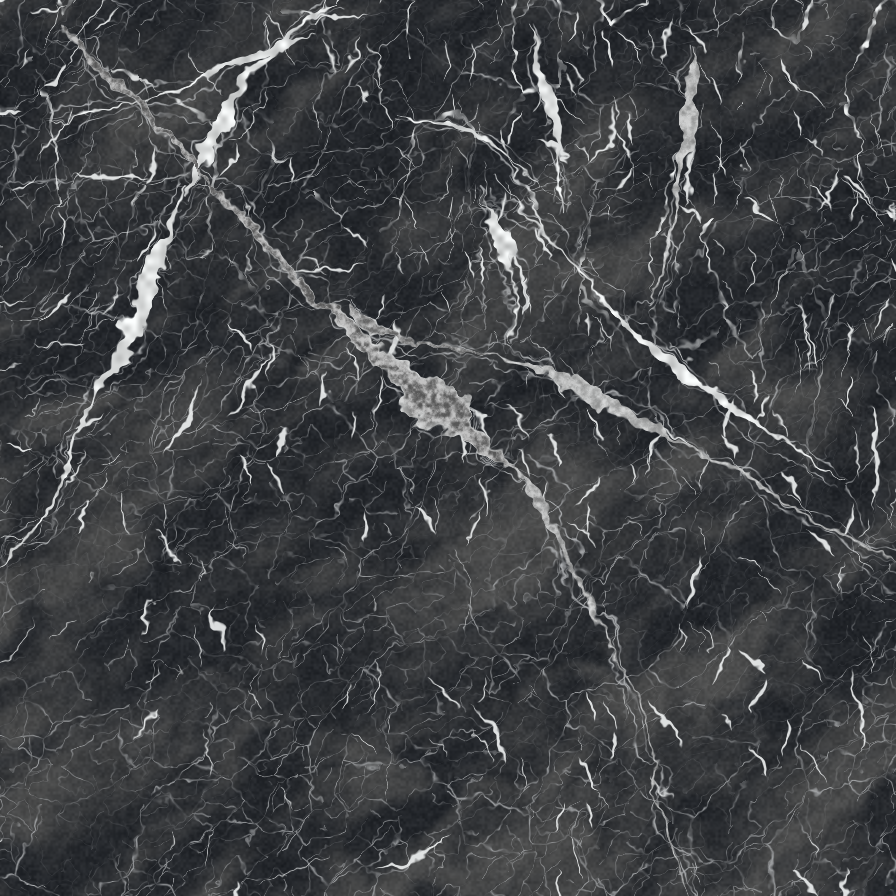
Give the GLSL for this texture, as a Shadertoy shader.

```glsl
const vec3 DEEP = vec3(.138, .150, .168);
const vec3 SMOKE = vec3(.295, .297, .297);
const vec3 HAIR = vec3(.70, .71, .72);
const vec3 WHITE = vec3(.94, .95, .95);
const vec3 ASH_DARK = vec3(.34);
const vec3 ASH_LIGHT = vec3(.76);
const vec2 GRAIN = vec2(.788, .616); // direction of the smoky streaks
const float SOFT = .0011;            // edge softness
const float FLECK_WIDTH = .0032;
const int VEINS = 12;

// Main veins: start and end points
const vec4 ENDS[VEINS] = vec4[VEINS](
  vec4(.07, .98, .56, .48), vec4(.55, .49, .755, -.01),
  vec4(.38, 1., .205, .78), vec4(.205, .79, -.01, .34),
  vec4(.39, .66, .56, .61), vec4(.56, .61, 1., .365),
  vec4(.445, .875, .59, .8), vec4(.55, .8, .955, .463),
  vec4(.592, .98, .617, .76), vec4(.775, .95, .72, .67),
  vec4(.54, .78, .575, .62), vec4(.06, .86, .36, .96));

// Main veins: bend, half width, place of the bulge, whiteness
const vec4 FORM[VEINS] = vec4[VEINS](
  vec4(-.01, .019, .88, 0.), vec4(.045, .004, .1, .4),
  vec4(-.02, .011, .75, 1.), vec4(.02, .009, .25, 1.),
  vec4(-.012, .01, .2, .1), vec4(.004, .007, .2, .5),
  vec4(.01, .004, .5, 1.), vec4(-.03, .005, .55, 1.),
  vec4(.004, .006, .45, 1.), vec4(.006, .009, .25, .5),
  vec4(.012, .005, .3, 1.), vec4(0., .005, .75, 1.));

vec2 hash2(vec2 c) {
  vec3 q = fract(c.xyx * vec3(.1031, .1030, .0973));
  q += dot(q, q.yzx + 33.33);
  return fract((q.xx + q.yz) * q.zy);
}

vec2 noise2(vec2 p) {
  vec2 c = floor(p), f = fract(p);
  f = f * f * (3. - 2. * f);
  return mix(mix(hash2(c), hash2(c + vec2(1, 0)), f.x),
             mix(hash2(c + vec2(0, 1)), hash2(c + 1.), f.x), f.y);
}

float fbm(vec2 p) {
  float sum = 0., amp = .5;
  for (int i = 0; i < 5; i++) {
    sum += amp * noise2(p).x;
    p = p * 2. + 7.3;
    amp *= .5;
  }
  return sum / .97;
}

float line(float d, float halfWidth) {
  return 1. - smoothstep(halfWidth - SOFT, halfWidth + SOFT, d);
}

// Cell borders, of which a random part is left out
float crackle(vec2 p, vec2 scale, float halfWidth, float keep) {
  vec2 q = p * scale, cell = floor(q);
  vec2 near = vec2(9), next = vec2(9.5), nearId = cell, nextId = cell;
  for (int i = 0; i < 9; i++) {
    vec2 id = cell + vec2(i % 3 - 1, i / 3 - 1), r = id + hash2(id) - q;
    if (dot(r, r) < dot(near, near)) {
      next = near; nextId = nearId;
      near = r; nearId = id;
    } else if (dot(r, r) < dot(next, next)) {
      next = r; nextId = id;
    }
  }
  float edge = dot(.5 * (near + next), normalize(next - near)) / sqrt(scale.x * scale.y);
  float chance = hash2(nearId + nextId + 19.).x;
  return line(edge, halfWidth) * smoothstep(1. - keep, 1.25 - keep, chance);
}

// Veining is rich at the top and right, calm at lower left
float richness(vec2 p) {
  return .2 + .65 * smoothstep(.4, .9, p.y) + .25 * smoothstep(.45, .9, p.x);
}

// Short tapered strokes, slanted at the left and upright at the right
float flecks(vec2 p, float scale) {
  vec2 q = p * scale, cell = floor(q);
  float ink = 0.;
  for (int i = 0; i < 9; i++) {
    vec2 id = cell + vec2(i % 3 - 1, i / 3 - 1);
    vec2 r = hash2(id + 5.), s = hash2(id + 71.), d = q - id - r;
    float angle = mix(.6, 1.8, smoothstep(.3, .6, id.x / scale)) + 1.3 * (s.x - .5);
    vec2 dir = vec2(cos(angle), sin(angle));
    float t = dot(d, dir) / (.25 + .45 * s.y);
    float across = abs(dot(d, vec2(-dir.y, dir.x)) - .08 * t * t) / scale;
    float body = max(0., 1. - t * t);
    float shown = step(hash2(id + 133.).x, .6 * richness(id / scale));
    ink = max(ink, shown * smoothstep(0., .4, body) * line(across, FLECK_WIDTH * body * r.x * s.y));
  }
  return ink;
}

// x: cover of the main veins, y: whiteness, z: side threads
vec3 mainVeins(vec2 p) {
  vec3 result = vec3(0);
  float ragged = .2 + noise2(p * 38.).x + .8 * noise2(p * 110.).x;
  for (int i = 0; i < VEINS; i++) {
    vec4 form = FORM[i];
    vec2 span = ENDS[i].zw - ENDS[i].xy, dir = normalize(span), d = p - ENDS[i].xy;
    float size = length(span), t = dot(d, dir) / size, u = clamp(t, 0., 1.);
    float across = dot(d, vec2(-dir.y, dir.x)) - form.x * 4. * u * (1. - u);
    float past = (t - u) * size, bulge = (u - form.z) / .17;
    float taper = mix(.25, 1., smoothstep(0., .12, min(u, 1. - u)));
    float halfWidth = form.y * (.2 + .8 * exp(-bulge * bulge)) * taper * ragged;
    float away = length(vec2(across, past)), cover = line(away, halfWidth);
    float rim = .6 * smoothstep(.6, 1., away / halfWidth);
    if (cover > result.x) result.xy = vec2(cover, max(form.w, rim));
    vec2 drift = .045 * (noise2(vec2(u * size * 22., float(i) * 9.7)) - .5);
    float thread = min(abs(across - drift.x), abs(across - drift.y));
    result.z = max(result.z, line(length(vec2(thread, past)), .0009));
  }
  return result;
}

void mainImage(out vec4 fragColor, in vec2 fragCoord) {
  vec2 p = fragCoord / iResolution.xy;
  mat2 toGrain = mat2(GRAIN.x, -GRAIN.y, GRAIN.y, GRAIN.x);
  vec2 jitter = .012 * (noise2(p * 26.) - .5) + .008 * (noise2(p * 80.) - .5);
  jitter += .004 * (noise2(p * 190.) - .5);
  vec2 warped = p + .04 * (noise2(p * 7.) - .5) + jitter;
  vec2 g = toGrain * p, wg = toGrain * warped + 3.;

  // Smoky ground with fine grain
  float smoke = .5 * fbm(g * vec2(4, 11) + .6 * noise2(p * 6.) + 4.);
  smoke += .5 * fbm(g * vec2(11, 25) + 1.2 * noise2(p * 17.) + 40.);
  vec3 color = mix(DEEP, SMOKE, smoothstep(.33, .7, smoke));
  color += .06 * (noise2(p * 330.).x - .5) + .06 * (fbm(p * 60.) - .5);

  // Hairline webs in three sizes
  float patches = smoothstep(.36, .6, fbm(g * vec2(4, 9) + 31.));
  float beads = smoothstep(.15, .8, noise2(p * 120. + 8.).x);
  float web = .85 * crackle(wg, vec2(8, 14), .0008, .7);
  web = max(web, .8 * crackle(wg + 5., vec2(17, 28), .0007, .7) * mix(.35, 1., patches));
  web = max(web, .7 * crackle(wg + 9., vec2(36, 56), .0005, .65) * mix(.2, 1., patches));
  color = mix(color, HAIR, web * mix(.3, 1., beads));

  // Bright branches and flecks
  float swell = .003 * noise2(p * 40. + 50.).x;
  float bright = crackle(warped + 2., vec2(17, 8), swell, .5);
  bright *= smoothstep(.3, 1., richness(p)) * mix(.3, 1., beads);
  bright = max(bright, .9 * max(flecks(warped, 13.), flecks(warped + .3, 27.)));
  color = mix(color, WHITE, bright);

  // Main veins: speckled ash or streaked chalk
  vec3 vein = mainVeins(p + .018 * (noise2(p * 11.) - .5) + jitter);
  vec3 ash = mix(ASH_DARK, ASH_LIGHT, smoothstep(.2, .8, fbm(p * 190.)));
  vec3 chalk = WHITE * mix(.78, 1.06, noise2(p * 120. + 17.).x);
  color = mix(color, HAIR, .9 * vein.z * mix(.3, 1., beads));
  color = mix(color, mix(ash, chalk, vein.y), vein.x);

  fragColor = vec4(clamp(color, 0., 1.), 1);
}
```
